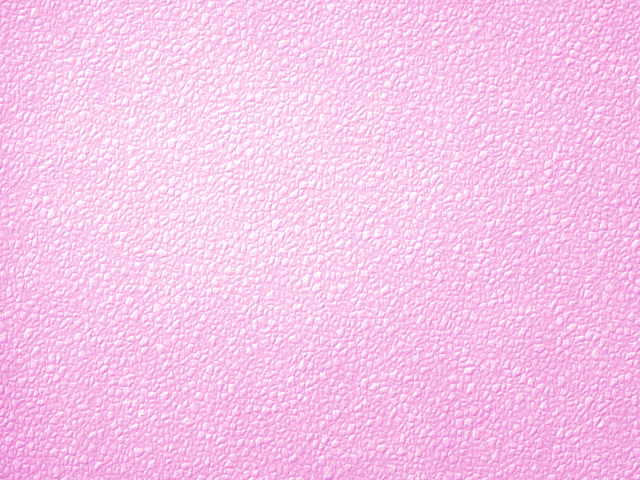
Write a WebGL 1 fragment shader that draws this texture.

```glsl
precision highp float;
// Pink embossed leather: irregular pebbled grain under a soft light from the upper left.
uniform vec2 u_resolution;

float hash(vec2 p) {
  return fract(sin(dot(p, vec2(127.1, 311.7))) * 43758.5453);
}

vec2 hash2(vec2 p) {
  return vec2(hash(p), hash(p + 57.3));
}

float noise(vec2 p) {
  vec2 i = floor(p), f = fract(p);
  f = f * f * (3.0 - 2.0 * f);
  return mix(mix(hash(i), hash(i + vec2(1.0, 0.0)), f.x),
             mix(hash(i + vec2(0.0, 1.0)), hash(i + 1.0), f.x), f.y);
}

// Rounded cells of uneven size, falling to zero in the creases between them.
float pebbles(vec2 p) {
  vec2 cell = floor(p), f = fract(p);
  float nearest = 9.0, second = 9.0, tall = 0.0;
  for (int y = -1; y <= 1; y++) {
    for (int x = -1; x <= 1; x++) {
      vec2 o = vec2(float(x), float(y));
      float size = hash(cell + o + 19.7);
      size *= size;
      float d = length(o + hash2(cell + o) - f) - 0.5 * size;
      if (d < nearest) {
        second = nearest;
        nearest = d;
        tall = size;
      } else {
        second = min(second, d);
      }
    }
  }
  float edge = clamp((second - nearest) / 1.1, 0.0, 1.0);
  return edge * (2.0 - edge) * mix(0.7, 1.2, tall);
}

// Coarse and fine grain, stretched along a steep diagonal and gently warped.
float grainHeight(vec2 p) {
  p += 0.006 * vec2(noise(p * 22.0), noise(p * 22.0 + 40.0));
  vec2 q = vec2(dot(p, vec2(0.9, -0.42)), dot(p, vec2(0.42, 0.9)));
  float coarse = pebbles(q * vec2(84.0, 70.0));
  float fine = pebbles(q * vec2(136.0, 112.0) + 31.0);
  float groove = 1.0 - smoothstep(0.0, 0.07, abs(noise(q * vec2(34.0, 9.0)) - 0.5));
  return 0.8 * coarse + 0.35 * fine - 0.12 * groove;
}

// Brightness the grain adds: pale tops, lit slopes, shaded creases.
float grainLight(vec2 p) {
  float h = grainHeight(p);
  float slope = h - grainHeight(p + vec2(-0.0022, 0.003));
  return 0.1 * (h - 0.5) + 0.25 * slope + 0.05 * smoothstep(0.15, 0.5, slope);
}

// Broad pool of light, fading to the right, the bottom and the left rim.
float sheetLight(vec2 uv) {
  vec2 q = uv - vec2(0.3, 0.66);
  float pool = exp(-dot(q * q, vec2(2.2, 3.0)));
  return 0.655 + 0.2 * pool - 0.07 * exp(-uv.x * 12.0);
}

// Rare tiny dark flecks.
float flecks(vec2 p) {
  vec2 cell = floor(p * 9.0);
  vec2 center = 0.1 + 0.8 * hash2(cell + 5.0);
  float d = length(fract(p * 9.0) - center);
  return step(0.95, hash(cell + 83.0)) * (1.0 - smoothstep(0.006, 0.02, d));
}

// Deep pink through pale pink to near white.
vec3 pinkRamp(float light) {
  float t = clamp((light - 0.58) / 0.37, -0.3, 1.1);
  float red = 0.92 + 0.07 * (1.0 - (1.0 - t) * (1.0 - t));
  return vec3(red, 0.58 + 0.37 * t, 0.845 + 0.14 * t);
}

void main() {
  vec2 uv = gl_FragCoord.xy / u_resolution;
  vec2 p = gl_FragCoord.xy / u_resolution.y;

  // Four samples per pixel keep the small creases smooth.
  float grain = 0.0;
  for (int i = 0; i < 4; i++) {
    vec2 corner = vec2(mod(float(i), 2.0), floor(float(i) / 2.0)) - 0.5;
    grain += 0.25 * grainLight(p + 0.5 * corner / u_resolution.y);
  }

  float mottle = 0.03 * (noise(p * 14.0) - 0.5);
  vec3 color = pinkRamp(sheetLight(uv) + grain + mottle);
  color = mix(color, vec3(0.55, 0.3, 0.48), 0.6 * flecks(p));
  gl_FragColor = vec4(color, 1.0);
}
```
